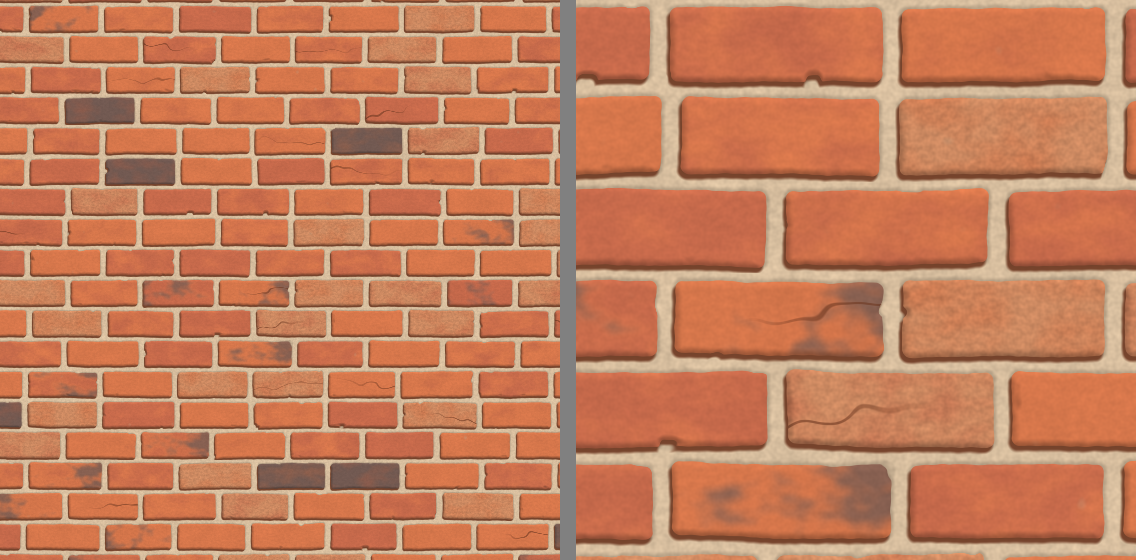
Left, the full canvas; right, a detail of the centre.
This texture is drawn by a WebGL 2 fragment shader. Its source:

```glsl
#version 300 es
precision highp float;
// Weathered orange-red brick wall in an irregular running bond with sandy mortar.
uniform vec2 u_resolution;
out vec4 fragColor;

// Layout, in units of one course height.
const float COURSES = 18.39, TOP_OFFSET = 0.12, PITCH = 2.466;
const vec2 JOINT = vec2(0.20, 0.165);
const float CORNER = 0.08, JOINT_JITTER = 0.18, COURSE_JITTER = 0.24;
const vec2 SHADOW_SHIFT = vec2(0.025, 0.049);

// Share of bricks of each kind.
const float CHARCOAL_SHARE = 0.08, BURNT_SHARE = 0.10, TAN_SHARE = 0.12, CRACK_SHARE = 0.08;

const vec3 ORANGE = vec3(0.84, 0.465, 0.295);
const vec3 RED = vec3(0.78, 0.415, 0.295);
const vec3 TAN = vec3(0.79, 0.53, 0.375);
const vec3 CHARCOAL = vec3(0.44, 0.345, 0.315);
const vec3 MORTAR = vec3(0.85, 0.75, 0.625);
const vec3 SHADOW = vec3(0.43, 0.22, 0.13);

vec3 hash3(vec3 p) {
    uvec3 v = uvec3(ivec3(floor(p)) + 1024) * 1664525u + 1013904223u;
    for (int i = 0; i < 2; i++) {
        v.x += v.y * v.z;
        v.y += v.z * v.x;
        v.z += v.x * v.y;
        v ^= v >> 16u;
    }
    return vec3(v >> 8u) * exp2(-24.0);
}

float slope(vec2 cell, vec2 offset) {
    float angle = 6.2832 * hash3(vec3(cell, 7.0)).x;
    return dot(vec2(cos(angle), sin(angle)), offset);
}

// Gradient noise, roughly -0.7 to 0.7.
float noise(vec2 p) {
    vec2 i = floor(p), f = p - i, e = vec2(1.0, 0.0);
    vec2 w = f * f * f * (f * (f * 6.0 - 15.0) + 10.0);
    return mix(mix(slope(i, f), slope(i + e, f - e), w.x),
               mix(slope(i + e.yx, f - e.yx), slope(i + 1.0, f - 1.0), w.x), w.y);
}

float fbm(vec2 p) {
    return noise(p) + 0.55 * noise(p * 2.03 + 17.3) + 0.3 * noise(p * 4.1 + 52.4);
}

// Horizontal start of a course; the alternation slips at a few courses.
float courseStart(float row) {
    float slips = step(5.0, row) + step(7.0, row) + step(13.0, row);
    float jitter = hash3(vec3(row, 3.0, 5.0)).x - 0.5;
    return 0.92 + 0.5 * PITCH * mod(row + slips, 2.0) + COURSE_JITTER * jitter;
}

float jointAt(float index, float row) {
    return index * PITCH + JOINT_JITTER * (hash3(vec3(index, row, 11.0)).x - 0.5);
}

// Rounded box with a slight tilt, wavy sides and chipped edges.
float brickDistance(vec2 p, vec2 halfSize, vec3 rnd, vec2 seed) {
    p.y += (rnd.x - 0.5) * 0.035 * p.x + (rnd.y - 0.5) * 0.04 * p.x * p.x;
    vec2 q = abs(p) - halfSize + CORNER;
    float box = length(max(q, 0.0)) + min(max(q.x, q.y), 0.0) - CORNER;
    float chip = smoothstep(0.38, 0.62, noise(p * 2.7 + seed));
    return box + 0.025 * noise(p * 1.8 + seed) + 0.012 * noise(p * 8.0 + seed) + 0.07 * chip;
}

vec3 brickColor(vec2 p, vec2 halfSize, vec3 rnd, vec3 kind, vec2 seed) {
    float cloud = fbm(p * vec2(1.2, 1.8) + seed);
    vec3 color = mix(RED, ORANGE, smoothstep(0.1, 0.6, rnd.z + 0.3 * cloud));
    float tanned = step(1.0 - TAN_SHARE, kind.x);
    color = mix(color, TAN, tanned * clamp(0.8 + 0.6 * cloud, 0.0, 1.0));
    // Kiln burns: whole bricks, or soft stains spreading from one end.
    float side = p.x / halfSize.x * sign(rnd.x - 0.5);
    float stain = 0.8 * smoothstep(-0.1, 0.8, 0.4 * side + 1.1 * cloud);
    float charred = clamp(0.92 + 0.35 * cloud, 0.0, 1.0);
    float burn = mix(stain, charred, step(kind.x, CHARCOAL_SHARE));
    color = mix(color, CHARCOAL, burn * step(kind.x, CHARCOAL_SHARE + BURNT_SHARE));
    // Pale scuffs, fine grain and an occasional crack.
    color = mix(color, MORTAR * 0.85, 0.35 * smoothstep(0.5, 0.75, noise(p * 3.5 - seed)));
    float grain = noise(p * vec2(10.0, 14.0) + seed) + 0.7 * noise(p * 25.0 - seed);
    color *= 1.0 + (0.05 + 0.06 * tanned) * grain + 0.04 * cloud;
    float crack = abs(p.y + (rnd.y - 0.5) * 0.5 * p.x - 0.25 * noise(p * 2.0 + seed));
    float cracked = step(kind.y, CRACK_SHARE) * smoothstep(-0.2, 0.2, p.x * (rnd.z - 0.5));
    return mix(color, SHADOW, 0.6 * cracked * (1.0 - smoothstep(0.008, 0.03, crack)));
}

void main() {
    vec2 uv = gl_FragCoord.xy / u_resolution.y;
    vec2 wall = vec2(uv.x, 1.0 - uv.y) * COURSES - vec2(0.0, TOP_OFFSET);
    float soft = 0.6 * COURSES / u_resolution.y;
    // Find the brick between its two jittered joints.
    float row = floor(wall.y), x = wall.x - courseStart(row), index = floor(x / PITCH);
    index += step(jointAt(index + 1.0, row), x) - step(x, jointAt(index, row));
    float left = jointAt(index, row), right = jointAt(index + 1.0, row);
    vec2 p = vec2(x - 0.5 * (left + right), 0.5 - fract(wall.y));
    vec3 rnd = hash3(vec3(index, row, 23.0)), kind = hash3(vec3(index, row, 41.0));
    vec2 seed = floor(rnd.xy * 300.0) + 0.37;
    vec2 halfSize = 0.5 * (vec2(right - left, 1.0) - JOINT) - 0.02 * kind.yz;
    float edge = brickDistance(p, halfSize, rnd, seed);
    float shade = brickDistance(p + SHADOW_SHIFT, halfSize, rnd, seed);
    // Sandy mortar, darkened close to the brick and under its shadow.
    float sand = noise(wall * 11.0) + 0.8 * noise(wall * 23.0);
    vec3 color = MORTAR * (1.0 + 0.07 * sand + 0.05 * noise(wall * 1.5));
    color *= 1.0 - 0.16 * (1.0 - smoothstep(0.0, 0.06, edge));
    color = mix(color, SHADOW, 0.9 * (1.0 - smoothstep(-0.015, 0.03, shade)));
    // Brick face with a worn, lit rim.
    float facing = clamp((shade - edge) / length(SHADOW_SHIFT), -1.0, 1.0);
    float rim = 1.0 - smoothstep(0.0, 0.09, -edge);
    vec3 face = brickColor(p, halfSize, rnd, kind, seed) * (1.0 + rim * (0.18 * facing - 0.1));
    fragColor = vec4(mix(color, face, 1.0 - smoothstep(-soft, soft, edge)), 1.0);
}
```
